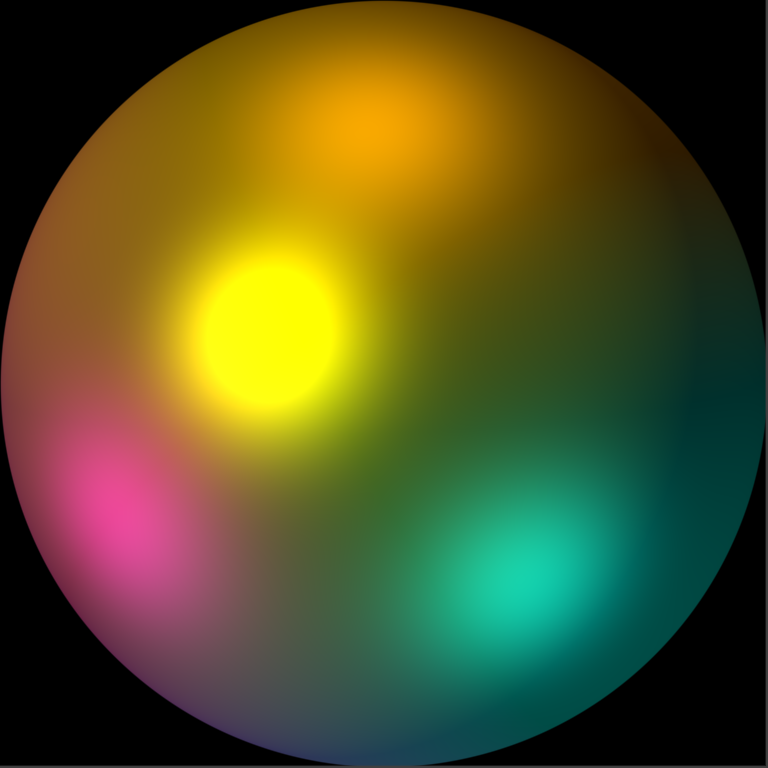
Give the GLSL for this background, as a Shadertoy shader.

```glsl
#define RADIUS 0.998
#define DIFFUSE 0.3
#define YELLOW vec3(1.0, 1.0, 0.0)
#define ORANGE vec3(1.0, 0.58, 0.0)
#define PINK vec3(1.0, 0.05, 0.88)
#define TEAL vec3(0.0, 1.0, 0.92)
#define BORDER_COLOR vec3(0.25)
#define BORDER_WIDTH 0.003

const vec3 VIEW = vec3(0.0, 0.0, 1.0);

// Unit normal of the sphere above a point of its disc
vec3 sphereNormal(vec2 p) {
    return normalize(vec3(p, sqrt(max(1.0 - dot(p, p), 0.0))));
}

// One coloured lamp, placed by where its highlight falls on the disc
vec3 lamp(vec3 normal, vec2 highlight, vec3 color, float gloss, float shininess) {
    vec3 halfway = sphereNormal(highlight);
    vec3 toLight = reflect(-VIEW, halfway);
    float diffuse = DIFFUSE * max(dot(normal, toLight), 0.0);
    float specular = gloss * pow(max(dot(normal, halfway), 0.0), shininess);
    return color * (diffuse + specular);
}

void mainImage(out vec4 fragColor, in vec2 fragCoord) {
    float size = min(iResolution.x, iResolution.y);
    vec2 p = (2.0 * fragCoord - iResolution.xy) / (size * RADIUS);
    float pixel = 2.0 / size;

    // Sphere lit by four lamps
    vec3 normal = sphereNormal(p);
    vec3 color = lamp(normal, vec2(-0.302, 0.115), YELLOW, 1.0, 28.0)
               + lamp(normal, vec2(-0.02, 0.66), ORANGE, 0.52, 17.0)
               + lamp(normal, vec2(-0.674, -0.341), PINK, 0.48, 20.0)
               + lamp(normal, vec2(0.367, -0.51), TEAL, 0.5, 21.0);
    color = min(color, 1.0);

    // Black surround with a soft rim
    color *= 1.0 - smoothstep(-pixel, pixel, length(p) - 1.0);

    // Hairline along the right and bottom sides
    vec2 uv = fragCoord / iResolution.xy;
    float side = min(1.0 - uv.x, uv.y);
    float hairline = 1.0 - smoothstep(-0.5 * pixel, 0.5 * pixel, side - BORDER_WIDTH);
    color = mix(color, BORDER_COLOR, hairline);

    fragColor = vec4(color, 1.0);
}
```
